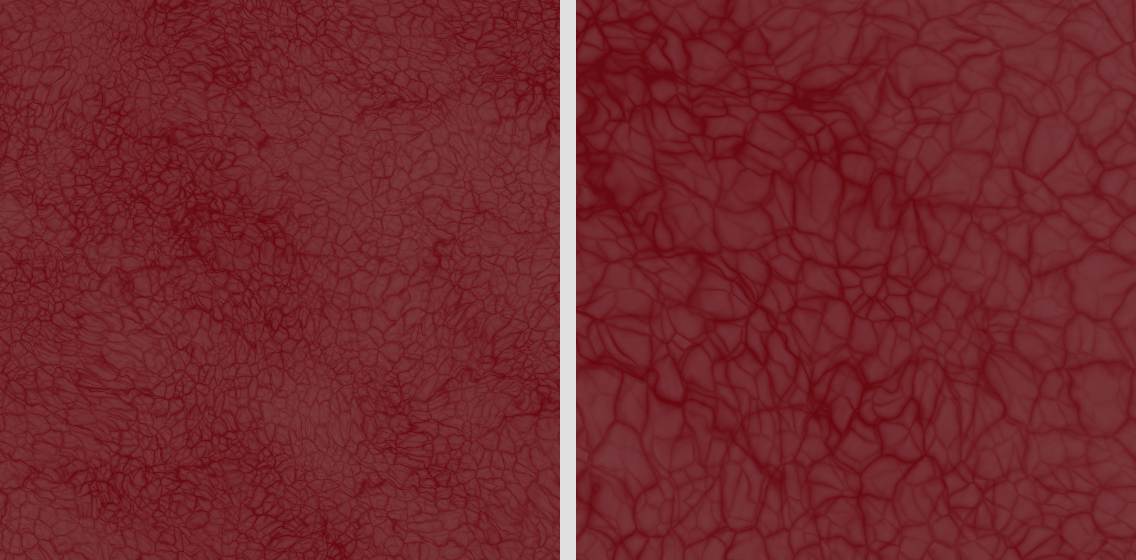
Left, the full canvas; right, a detail of the centre.
Write a Shadertoy shader that draws this texture.

```glsl
// Dark red leather: soft hide covered with irregular cells, creases and diagonal folds.
#define HIDE_COLOR   vec3(0.478, 0.222, 0.242)
#define CREASE_COLOR vec3(0.408, 0.030, 0.065)
#define GRAIN_CELLS  38.0    // large cells across the canvas
#define FINE_CELLS   68.0    // small wrinkles across the canvas
#define FOLD_CELLS   7.0     // long folds across the canvas
#define CREASE_WIDTH 0.0019  // falloff of a crease, in canvas units
#define FOLD_ANGLE   -0.55   // direction of the folds, in radians
#define BEND         0.17    // large scale distortion
#define RAGGED       0.010   // small scale distortion
#define FIBRE        0.20    // strength of the surface fibres
#define BASE_DEPTH   0.07    // darkness of the flat hide

vec2 hash2(vec2 p) {
    vec3 h = fract(p.xyx * vec3(0.1031, 0.1030, 0.0973));
    h += dot(h, h.yzx + 33.33);
    return fract((h.xx + h.yz) * h.zy);
}

float noise(vec2 p) {
    vec2 i = floor(p), f = fract(p);
    f = f * f * (3.0 - 2.0 * f);
    float low  = mix(hash2(i).x, hash2(i + vec2(1, 0)).x, f.x);
    float high = mix(hash2(i + vec2(0, 1)).x, hash2(i + vec2(1, 1)).x, f.x);
    return mix(low, high, f.y);
}

float fbm(vec2 p) {
    float sum = 0.0, gain = 0.53;
    for (int i = 0; i < 4; i++) {
        sum += gain * noise(p);
        p = mat2(1.6, 1.2, -1.2, 1.6) * p + 17.3;
        gain *= 0.5;
    }
    return sum;
}

vec2 noiseOffset(vec2 p) {
    return vec2(noise(p), noise(p + 71.7)) - 0.5;
}

// Distance to the border between the two nearest cell centres
float cellBorder(vec2 p) {
    vec2 cell = floor(p), f = fract(p);
    vec2 nearest = vec2(8.0), second = vec2(8.0);
    for (int y = -1; y <= 1; y++)
    for (int x = -1; x <= 1; x++) {
        vec2 g = vec2(x, y);
        vec2 r = g + 0.05 + 0.9 * hash2(cell + g) - f;
        if (dot(r, r) < dot(nearest, nearest)) {
            second = nearest;
            nearest = r;
        } else if (dot(r, r) < dot(second, second)) {
            second = r;
        }
    }
    return dot(0.5 * (nearest + second), normalize(second - nearest));
}

// Soft dark line along the cell borders
float crease(vec2 p, vec2 scale, float width) {
    float dist = cellBorder(p * scale) / sqrt(scale.x * scale.y);
    return exp(-dist / max(width, 0.6 / iResolution.y));
}

void mainImage(out vec4 fragColor, in vec2 fragCoord) {
    vec2 uv = fragCoord / iResolution.y + 3.0;
    float c = cos(FOLD_ANGLE), s = sin(FOLD_ANGLE);
    mat2 toFold = mat2(c, -s, s, c);

    // Bent and ragged coordinates; x of foldPos runs along the folds
    vec2 bend = vec2(fbm(uv * 3.0), fbm(uv * 3.0 + 41.0)) - 0.5;
    vec2 ragged = noiseOffset(uv * 45.0) + 0.32 * noiseOffset(uv * 125.0);
    vec2 pos = uv + BEND * bend + RAGGED * ragged;
    vec2 foldPos = toFold * pos;

    // Zones where the hide is gathered, and patches where creases fade
    float gathered = smoothstep(0.42, 0.68, fbm(toFold * uv * vec2(2.2, 5.0) + 9.0));
    float patches = noise(uv * 28.0 + 5.0);
    float smallPatches = noise(uv * 50.0 + 23.0);

    // Three families of creases
    float grain = crease(pos, vec2(GRAIN_CELLS), CREASE_WIDTH)
                * mix(0.35, 0.95, patches) * mix(0.85, 1.1, gathered);
    float fine = crease(foldPos + 11.0, FINE_CELLS * vec2(0.8, 1.2), 0.75 * CREASE_WIDTH)
               * mix(0.1, 0.65, smallPatches) * mix(0.75, 1.5, gathered);
    float folds = crease(foldPos + 1.5 * RAGGED * ragged, FOLD_CELLS * vec2(0.6, 1.7), 1.3 * CREASE_WIDTH)
                * smoothstep(0.25, 0.65, noise(uv * 7.0 + 31.0));
    float lines = 1.0 - (1.0 - min(grain, 1.0)) * (1.0 - min(fine, 1.0)) * (1.0 - 0.85 * folds);

    // Fibres and slow tone changes of the flat hide
    float fibres = 0.6 * noise(foldPos.yx * vec2(130.0, 330.0)) + 0.4 * noise(uv * 410.0) - 0.5;
    float tone = BASE_DEPTH + 0.13 * gathered + 0.25 * (fbm(uv * 4.0 + 60.0) - 0.5);

    float depth = tone + FIBRE * fibres + 0.92 * lines;
    fragColor = vec4(mix(HIDE_COLOR, CREASE_COLOR, clamp(depth, 0.0, 1.0)), 1.0);
}
```
